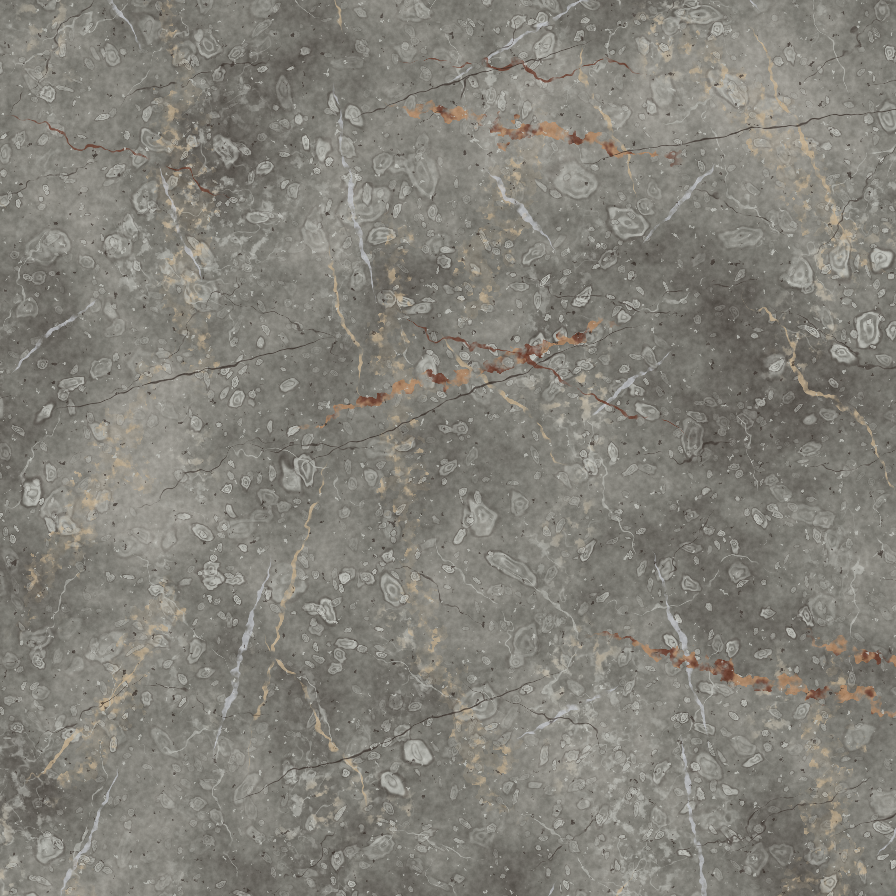
Reproduce this texture procedurally as a Shadertoy shader.

```glsl
// Grey-brown fossil marble with pale shell rings, tan and rust veins and hairline cracks.

const vec3 DARK_STONE  = vec3(0.340, 0.322, 0.300);
const vec3 MID_STONE   = vec3(0.480, 0.475, 0.447);
const vec3 LIGHT_STONE = vec3(0.610, 0.600, 0.570);
const vec3 SHELL       = vec3(0.750, 0.755, 0.730);
const vec3 TAN         = vec3(0.760, 0.680, 0.560);
const vec3 OCHRE       = vec3(0.700, 0.530, 0.390);
const vec3 RUST        = vec3(0.400, 0.210, 0.150);
const vec3 QUARTZ      = vec3(0.760, 0.770, 0.790);
const vec3 CRACK       = vec3(0.220, 0.185, 0.165);

float hash(vec2 p) {
    vec3 q = fract(vec3(p.xyx) * vec3(0.1031, 0.1030, 0.0973));
    q += dot(q, q.yzx + 33.33);
    return fract((q.x + q.y) * q.z);
}

vec2 hash2(vec2 p) { return vec2(hash(p), hash(p + 57.3)); }

vec2 direction(float a) { return vec2(cos(a), sin(a)); }

float corner(vec2 cell, vec2 d) { return dot(direction(6.2832 * hash(cell)), d); }

float gradientNoise(vec2 p) {
    vec2 i = floor(p), f = fract(p), e = vec2(1, 0);
    vec2 u = f * f * f * (f * (f * 6.0 - 15.0) + 10.0);
    float low  = mix(corner(i, f), corner(i + e, f - e), u.x);
    float high = mix(corner(i + e.yx, f - e.yx), corner(i + 1.0, f - 1.0), u.x);
    return 1.4 * mix(low, high, u.y);
}

float fbm(vec2 p) {
    float sum = 0.0, amp = 0.55;
    for (int i = 0; i < 4; i++) {
        sum += amp * gradientNoise(p);
        p = mat2(1.6, 1.2, -1.2, 1.6) * p + 7.1;
        amp *= 0.55;
    }
    return sum;
}

// Scattered tapering strokes; angles is the range of directions, width is in canvas units.
float veins(vec2 p, float cells, float share, vec2 angles, float width, float wiggle, float seed) {
    float blur = 0.6 / iResolution.y, mask = 0.0;
    vec2 q = p * cells, home = floor(q);
    float bend = wiggle * fbm(p * 14.0 + seed) + 0.5 * width * gradientNoise(p * 130.0);
    float swell = max(0.2, 0.75 + 1.3 * fbm(p * 45.0 + seed));
    for (int k = 0; k < 9; k++) {
        vec2 id = home + vec2(k % 3, k / 3) - 1.0;
        vec2 key = id + seed;
        if (hash(key + 3.7) > share) continue;
        vec2 d = q - id - 0.2 - 0.6 * hash2(key);
        vec2 dir = direction(mix(angles.x, angles.y, hash(key + 11.9)));
        float along = dot(d, dir) / mix(0.35, 0.8, hash(key + 23.1));
        float across = abs(dot(d, vec2(-dir.y, dir.x)) / cells + bend);
        float w = width * swell * (1.0 - along * along);
        mask = max(mask, smoothstep(-blur, blur, w - across) * smoothstep(1.0, 0.8, abs(along)));
    }
    return mask;
}

// Scattered ragged shells: x is the pale rim, y the filled body, z a dark outline.
vec3 shells(vec2 p, float cells, float share, float seed) {
    float blur = 0.7 * cells / iResolution.y;
    vec2 q = p * cells, home = floor(q);
    vec3 mask = vec3(0);
    float wobble = 0.08 * gradientNoise(q * 2.3 + seed) + 0.07 * gradientNoise(q * 6.0);
    for (int k = 0; k < 9; k++) {
        vec2 id = home + vec2(k % 3, k / 3) - 1.0;
        vec2 key = id + seed;
        if (hash(key + 5.3) > share) continue;
        vec2 d = q - id - hash2(key), axis = direction(3.1416 * hash(key + 17.0));
        d = mat2(axis, -axis.y, axis.x) * d;
        d.y *= mix(1.0, 1.9, hash(key + 29.0));
        float size = mix(0.12, 0.36, hash(key + 41.0));
        float r = length(d) + wobble;
        float rim = smoothstep(0.06 + blur, 0.02, abs(r - size));
        float core = smoothstep(0.06 + blur, 0.01, abs(r - 0.35 * size));
        float outline = smoothstep(0.05 + blur, 0.0, abs(r - size - 0.1));
        float strength = mix(0.3, 1.0, hash(key + 53.0));
        mask = max(mask, strength * vec3(max(rim, core), smoothstep(blur, -blur, r - size), outline));
    }
    return mask;
}

void mainImage(out vec4 fragColor, in vec2 fragCoord) {
    vec2 p = fragCoord / iResolution.y + 4.0;
    vec2 warped = p + 0.035 * vec2(fbm(p * 6.0), fbm(p * 6.0 + 31.0));

    // Cloudy ground
    float tone = 1.3 * fbm(warped * 4.2) + 0.4 * fbm(p * 34.0) + 0.02;
    vec3 col = mix(MID_STONE, DARK_STONE, clamp(-1.35 * tone, 0.0, 1.0));
    col = mix(col, LIGHT_STONE, clamp(1.4 * tone, 0.0, 1.0));

    // Upright bands of pale rubble and fine threads
    float band = smoothstep(0.0, 0.4, fbm(warped * vec2(7.0, 2.8) + 13.0));
    float rubble = smoothstep(0.05, 0.35, fbm(p * 65.0));
    float broken = smoothstep(-0.4, 0.1, fbm(p * 48.0 + 9.0));
    float thread = smoothstep(0.045, 0.0, abs(fbm(warped * 17.0 + 3.0)));
    col = mix(col, SHELL, (0.08 + band) * 0.55 * rubble);
    col = mix(col, SHELL, 0.5 * thread * broken * band);
    float stain = smoothstep(0.05, 0.45, fbm(p * 5.0 + 47.0));
    col = mix(col, TAN, 0.8 * stain * band * rubble);

    // Clustered shells in three sizes
    float cluster = 0.4 + 0.6 * smoothstep(-0.2, 0.2, fbm(p * 5.5 + 71.0));
    for (int i = 0; i < 3; i++) {
        float level = float(i);
        vec3 shell = cluster * shells(warped, 18.0 * exp2(level), 0.36 - 0.04 * level, 19.0 + 83.0 * level);
        col = mix(col, CRACK, 0.35 * shell.z);
        col = mix(col, SHELL, 0.3 * shell.y * (0.4 + rubble));
        col = mix(col, SHELL, (0.4 + 0.5 * broken) * shell.x);
    }

    // Mineral veins: ragged tan fringe, threads, rust cores
    col = mix(col, TAN, 0.75 * broken * (0.2 + 0.8 * rubble) * veins(p, 3.0, 0.55, vec2(0.9, 2.5), 0.026, 0.04, 7.0));
    col = mix(col, TAN, 0.85 * broken * veins(p, 4.0, 0.5, vec2(0.8, 2.4), 0.0034, 0.025, 61.0));
    col = mix(col, QUARTZ, 0.75 * broken * veins(p, 6.0, 0.28, vec2(0.5, 2.5), 0.0032, 0.012, 97.0));
    col = mix(col, SHELL, 0.6 * broken * veins(p, 7.0, 0.65, vec2(0.2, 3.0), 0.0016, 0.04, 37.0));
    float rust = veins(p, 3.0, 0.25, vec2(2.3, 3.7), 0.011, 0.03, 131.0);
    float streak = smoothstep(-0.05, 0.2, fbm(p * 30.0 + 21.0));
    col = mix(col, mix(OCHRE, RUST, streak), 0.8 * rust * broken);
    col = mix(col, RUST, 0.75 * broken * veins(p, 4.0, 0.28, vec2(2.5, 3.6), 0.0022, 0.03, 151.0));

    // Hairline cracks, pits, flecks and grain
    col = mix(col, CRACK, 0.75 * veins(p, 3.0, 0.5, vec2(0.05, 0.45), 0.001, 0.012, 173.0));
    col = mix(col, CRACK, 0.6 * broken * veins(p, 7.0, 0.5, vec2(-0.6, 1.0), 0.001, 0.03, 191.0));
    col = mix(col, CRACK, 0.7 * smoothstep(0.40, 0.58, fbm(p * 90.0 + 3.0)));
    col = mix(col, SHELL, 0.8 * smoothstep(0.38, 0.56, fbm(p * 105.0 + 77.0)));
    fragColor = vec4(col + 0.09 * fbm(p * 135.0 + 5.0), 1.0);
}
```
